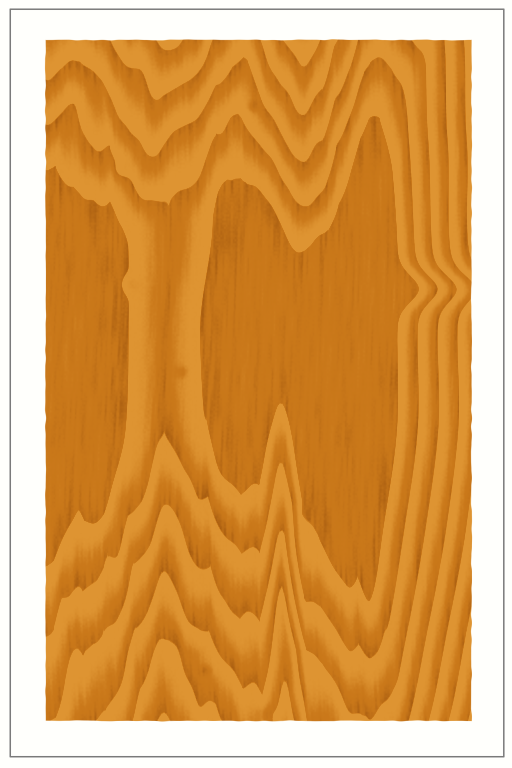
This texture is drawn by a Shadertoy shader. Its source:

```glsl
// A plywood sheet with cathedral grain on white paper inside a thin ruled frame.
// Growth rings are contours of one height field, shaded as a sawtooth and
// overlaid with fine upright fibres. The plain margin and wrapped noise tile.

#define ASPECT 1.5
#define RING_GAP 0.085
#define JAG 0.045
#define FIBRES 168.0
#define FIBRE_DEPTH 0.42
#define KNOTS 9
#define PAPER vec3(1.0, 1.0, 0.99)
#define RULE_GREY vec3(0.45)
#define LIGHT_WOOD vec3(0.87, 0.58, 0.195)
#define MID_WOOD vec3(0.79, 0.47, 0.10)
#define DARK_WOOD vec3(0.58, 0.30, 0.04)

float hash(vec2 p) {
    return fract(sin(dot(p, vec2(127.1, 311.7))) * 43758.5453);
}

// Value noise on a grid of whole cells, wrapping over the unit square.
float noise(vec2 uv, vec2 cells) {
    vec2 p = uv * cells, i = floor(p), f = fract(p);
    f = f * f * (3.0 - 2.0 * f);
    vec2 a = mod(i, cells), b = mod(i + 1.0, cells);
    return mix(mix(hash(a), hash(vec2(b.x, a.y)), f.x),
               mix(hash(vec2(a.x, b.y)), hash(b), f.x), f.y);
}

// Rounded tent of height one.
float peak(float x, float centre, float width) {
    float d = x - centre;
    return max(0.0, 1.0 - sqrt(d * d + 0.0001) / width);
}

float smoothMax(float a, float b, float k) {
    float h = max(k - abs(a - b), 0.0) / k;
    return max(a, b) + h * h * k * 0.25;
}

// Signed distance to a rectangle given by its centre and half size.
float box(vec2 p, vec2 centre, vec2 halfSize) {
    vec2 d = abs(p - centre) - halfSize;
    return length(max(d, 0.0)) + min(max(d.x, d.y), 0.0);
}

// Ring count: negative in the flat heartwood, rising by one per growth ring.
float rings(vec2 p) {
    float jag = abs(2.0 * noise(p, vec2(17.0, 5.0)) - 1.0) - 0.4
              + 0.4 * (noise(p + 0.37, vec2(37.0, 13.0)) - 0.5);
    float x = p.x + 0.03 * (noise(p, vec2(3.0, 7.0)) - 0.5);
    float y = p.y + JAG * jag;

    // Upper flames hang down, lower flames rise up.
    float spread = 1.0 + 1.8 * (p.y - 0.72);
    float top = 0.80 - spread * (0.11 * peak(x, 0.27, 0.20) + 0.12 * peak(x, 0.61, 0.15))
              + 0.08 * peak(x, 0.77, 0.12);
    float bottom = 0.23 + 0.28 * peak(x, 0.27, 0.19) + 0.19 * peak(x, 0.56, 0.055)
                 + 0.12 * peak(x, 0.49, 0.25) + 0.07 * peak(x, 0.07, 0.06)
                 - 0.05 * peak(x, 0.74, 0.09);

    // Near-straight rings on the right, with one hooked kink.
    float kink = (p.y - 0.635) / 0.028;
    float edge = 0.80 + 0.04 * sin(3.4 * p.y) - 0.09 * pow(1.0 - p.y, 3.0)
               + 0.05 * exp(-kink * kink);
    float side = (x - edge) * 1.9;

    // Narrow waist between the two heartwood fields.
    float bend = p.y - 0.58;
    float strip = (0.085 + 0.5 * bend * bend - abs(x - 0.285)) * 0.82;

    float f = smoothMax(y - top, (bottom - y) * 0.85, 0.03);
    f = smoothMax(smoothMax(f, side, 0.03), strip, 0.03);

    // Small knots push blisters out of the ring edges.
    float blister = 0.0;
    for (int i = 0; i < KNOTS; i++) {
        float n = float(i);
        vec2 knot = vec2(0.06 + 0.62 * hash(vec2(n, 3.0)), hash(vec2(n, 8.0)));
        vec2 d = (p - knot) * vec2(1.0, 1.6) / (0.012 + 0.010 * hash(vec2(n, 5.0)));
        blister += 0.028 * exp(-dot(d, d));
    }
    return (f + blister) / RING_GAP;
}

vec3 wood(vec2 p) {
    float g = rings(p);
    float soft = clamp(fwidth(g) * 1.2, 0.03, 0.35);

    // Pale start, slow darkening, crisp end to every ring.
    float q = fract(g);
    float late = smoothstep(0.15, 1.0, q) * 0.82;
    late *= 1.0 - smoothstep(1.0 - soft, 1.0, q);
    float heart = 0.64 + 0.14 * smoothstep(-0.9, 0.0, g);
    float tone = mix(heart, late, smoothstep(-soft, 0.0, g));

    // Leaning fibres show most in the darker wood.
    vec2 lean = vec2(p.x + 0.012 * sin(6.2832 * p.y) + 0.012 * noise(p, vec2(4.0, 3.0)), p.y);
    float fibre = 0.65 * noise(lean, vec2(FIBRES, 24.0))
                + 0.35 * noise(lean + 0.21, vec2(FIBRES * 0.5, 11.0)) - 0.5;
    float speck = noise(p, vec2(240.0, 330.0)) - 0.5;
    float patchy = noise(p, vec2(5.0, 6.0)) - 0.5;
    tone += fibre * FIBRE_DEPTH * (0.2 + 1.3 * tone) + 0.09 * speck + 0.08 * patchy;

    vec3 col = mix(LIGHT_WOOD, MID_WOOD, smoothstep(0.0, 0.6, tone));
    return mix(col, DARK_WOOD, smoothstep(0.6, 1.35, tone));
}

void mainImage(out vec4 fragColor, in vec2 fragCoord) {
    vec2 uv = fragCoord / iResolution.xy;
    vec2 p = uv * vec2(1.0, ASPECT);
    float px = 1.0 / iResolution.x;

    // Ruled frame, then the sheet with a slightly rough cut.
    float frame = abs(box(p, vec2(0.502, 0.752), vec2(0.482, 0.730))) - 0.0011;
    vec3 col = mix(PAPER, RULE_GREY, 1.0 - smoothstep(-0.5 * px, 0.8 * px, frame));
    float rough = 0.0025 * (noise(uv, vec2(60.0, 90.0)) - 0.5);
    float sheet = box(p, vec2(0.505, 0.757), vec2(0.416, 0.665)) + rough;
    vec2 local = (uv - vec2(0.089, 0.061)) / vec2(0.832, 0.887);
    col = mix(col, wood(local), 1.0 - smoothstep(-0.7 * px, 0.7 * px, sheet));
    fragColor = vec4(col, 1.0);
}
```
